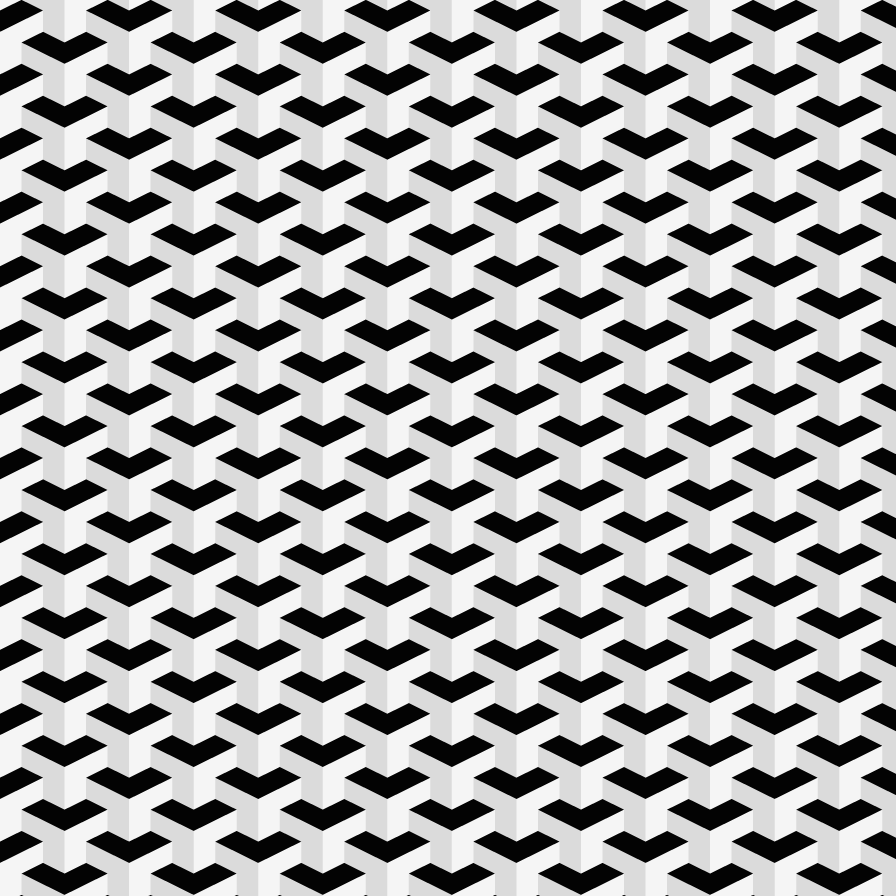
A Shadertoy shader for this pattern:

```glsl
// Interlocking isometric brackets: black chevron tops over a light and a dark face.
// Two staggered lattices fold into one half cell six units wide and six units high,
// where every edge is a unit diagonal; samples over each pixel smooth the edges.

#define COLUMNS 6.94        // repeats across the canvas
#define ROWS 14.015         // repeats down the canvas
#define TIP_Y 0.9645        // height of a chevron tip in the column at x = 0
#define TOP_COLOR vec3(0.01)
#define LEFT_COLOR vec3(0.86)
#define RIGHT_COLOR vec3(0.96)
#define SAMPLES 4           // samples per pixel side

// Height above the lower chevron edge, wrapped to one repeat.
float heightAboveEdge(float x, float y) {
    return mod(y - abs(x), 6.0);
}

// True where the bracket lattice centred on x = 0 owns the point.
bool ownsPoint(float x, float y) {
    float a = abs(x);
    float h = heightAboveEdge(x, y);
    bool stem = a < 1.0;
    bool arm = a < 2.0 && (h < 4.0 - 2.0 * a || h > 4.0);
    return stem || arm;
}

// Colour of a bracket: chevron top, or the face on its left or right.
vec3 bracketColor(float x, float y) {
    float topHeight = min(2.0, 4.0 - 2.0 * abs(x));
    if (heightAboveEdge(x, y) < topHeight) return TOP_COLOR;
    return x < 0.0 ? LEFT_COLOR : RIGHT_COLOR;
}

vec3 patternColor(vec2 uv) {
    // Six grid units per repeat on both axes.
    vec2 p = 6.0 * vec2(uv.x * COLUMNS, (uv.y - TIP_Y) * ROWS);
    float x = mod(p.x + 3.0, 6.0) - 3.0;
    if (ownsPoint(x, p.y)) return bracketColor(x, p.y);

    // The staggered lattice is shifted by half a repeat both ways.
    float staggeredX = mod(p.x, 6.0) - 3.0;
    return bracketColor(staggeredX, p.y + 3.0);
}

void mainImage(out vec4 fragColor, in vec2 fragCoord) {
    vec3 sum = vec3(0.0);
    for (int j = 0; j < SAMPLES; j++) {
        for (int i = 0; i < SAMPLES; i++) {
            vec2 offset = (vec2(i, j) + 0.5) / float(SAMPLES) - 0.5;
            sum += patternColor((fragCoord + offset) / iResolution.y);
        }
    }
    fragColor = vec4(sum / float(SAMPLES * SAMPLES), 1.0);
}
```
